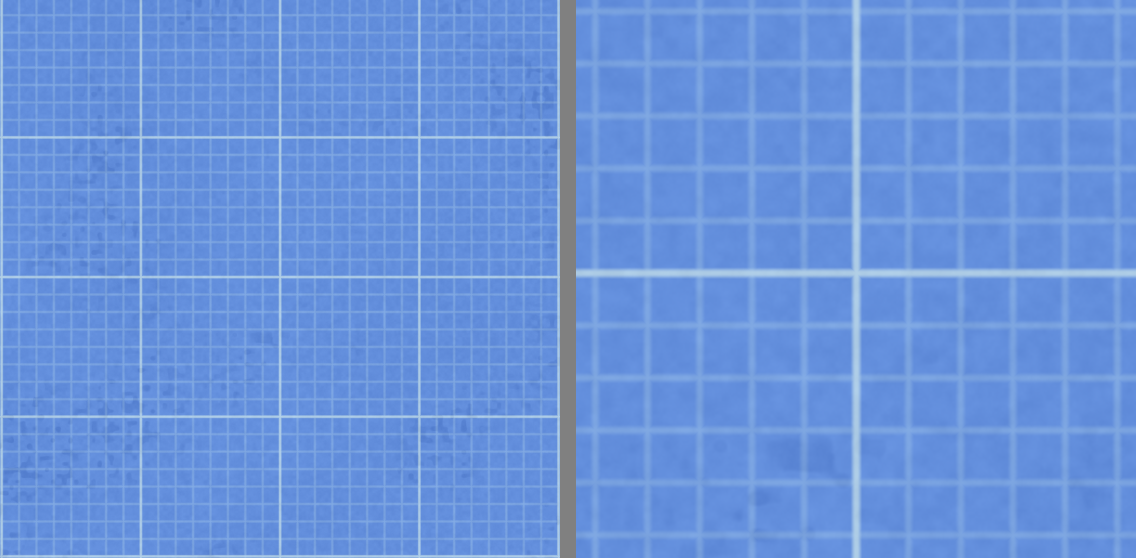
Left, the full canvas; right, a detail of the centre.
This pattern is drawn by a WebGL 1 fragment shader. Its source:

```glsl
precision highp float;
// Blue drafting paper: fine grid, pale line every eighth cell, faint mottled grain.

uniform vec2 u_resolution;

const vec3 PAPER = vec3(0.385, 0.556, 0.862);
const vec3 MINOR_INK = vec3(0.480, 0.640, 0.878);
const vec3 MAJOR_INK = vec3(0.675, 0.795, 0.897);

// Lengths are fractions of the canvas height.
const vec2 GRID_ORIGIN = vec2(0.0030, 0.0029);
const vec2 MAJOR_STEP = vec2(0.2495, 0.2503);
const float MINOR_PER_MAJOR = 8.0;
const float MINOR_HALF_WIDTH = 0.0020;
const float MAJOR_HALF_WIDTH = 0.0021;
const float LINE_SOFTNESS = 0.0018;

float hash(vec2 cell) {
  vec3 q = fract(vec3(cell.xyx) * 0.1031);
  q += dot(q, q.yzx + 33.33);
  return fract((q.x + q.y) * q.z);
}

float valueNoise(vec2 p) {
  vec2 cell = floor(p);
  vec2 f = fract(p);
  f = f * f * (3.0 - 2.0 * f);
  float low = mix(hash(cell), hash(cell + vec2(1.0, 0.0)), f.x);
  float high = mix(hash(cell + vec2(0.0, 1.0)), hash(cell + 1.0), f.x);
  return mix(low, high, f.y);
}

float fbm(vec2 p) {
  float sum = 0.0;
  float weight = 0.5;
  for (int i = 0; i < 4; i++) {
    sum += weight * valueNoise(p);
    p = p * 2.03 + vec2(17.3, 9.1);
    weight *= 0.5;
  }
  return sum / 0.9375;
}

// Coverage of the nearest vertical (x) and horizontal (y) line.
vec2 gridLines(vec2 p, vec2 spacing, float halfWidth, float softness) {
  vec2 dist = abs(fract(p / spacing + 0.5) - 0.5) * spacing;
  return 1.0 - smoothstep(halfWidth - softness, halfWidth + softness, dist);
}

// Joins both directions, with slightly stronger ink at crossings.
float joinLines(vec2 lines, float crossing) {
  return max(lines.x, lines.y) + crossing * lines.x * lines.y;
}

// Brightness offset from fine fibres, broad tone and clustered dark specks.
float paperWear(vec2 p) {
  float fibres = fbm(p * 125.0) - 0.5;
  float tone = fbm(p * 4.0 + 31.0) - 0.5;
  float cluster = smoothstep(0.48, 0.72, fbm(p * 5.0 + 70.0));
  float specks = smoothstep(0.56, 0.85, valueNoise(p * 95.0 + 11.0));
  return 0.050 * fibres + 0.030 * tone - 0.050 * cluster * specks;
}

void main() {
  vec2 p = gl_FragCoord.xy / u_resolution.y;
  float softness = max(LINE_SOFTNESS, 0.7 / u_resolution.y);
  vec2 gridPoint = p - GRID_ORIGIN;

  vec2 minorLines = gridLines(gridPoint, MAJOR_STEP / MINOR_PER_MAJOR,
                              MINOR_HALF_WIDTH, softness);
  vec2 majorLines = gridLines(gridPoint, MAJOR_STEP, MAJOR_HALF_WIDTH, softness);

  // Fine lines fade unevenly across the sheet.
  float fade = mix(0.78, 1.12, fbm(p * 22.0 + 5.0));
  vec3 color = mix(PAPER, MINOR_INK, joinLines(minorLines, 0.2) * fade);
  color = mix(color, MAJOR_INK, min(joinLines(majorLines, 0.1), 1.1));

  color += paperWear(p) * vec3(0.95, 1.0, 0.85);
  gl_FragColor = vec4(clamp(color, 0.0, 1.0), 1.0);
}
```
